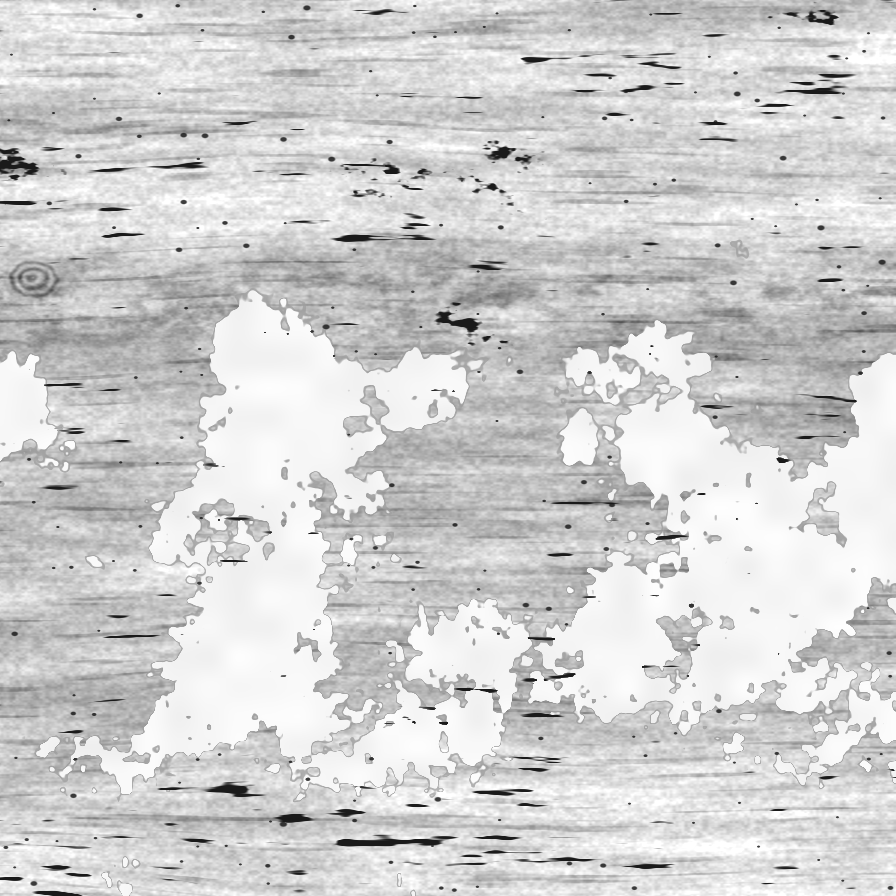
Reproduce this texture procedurally as a three.js fragment shader.

```glsl
// Weathered pale timber with flaking white paint across its lower half.
// Stretched noise makes the grain and cracks; a thresholded noise field
// with a fine lacy component makes the paint and its thin grey rim.
varying vec2 vUv;

const float WOOD_TONE = 0.855;
const float BAND_SHADE = 0.07;       // wood is greyer around the paint
const float CRACK_TONE = 0.10;
const float PAINT_TONE = 0.965;
const float RIM_TONE = 0.61;
const float PAINT_LEVEL = 0.535;     // higher leaves less paint
const float RIM_WIDTH = 0.016;
const float PAINT_SCALE = 7.0;
const float LACE_SCALE = 85.0;
const vec2 GRAIN_SCALE = vec2(4.0, 48.0);
const vec2 CRACK_SCALE = vec2(15.0, 125.0);
const float SPECK_CELLS = 42.0;
const vec2 KNOT_CENTER = vec2(0.037, 0.69);
const vec2 KNOT_SIZE = vec2(0.034, 0.026);
const int SCAR_COUNT = 7;

float hash(vec2 p) {
  vec3 q = fract(vec3(p.xyx) * 0.1031);
  q += dot(q, q.yzx + 33.33);
  return fract((q.x + q.y) * q.z);
}

float noise(vec2 p) {
  vec2 i = floor(p), f = fract(p);
  f = f * f * (3.0 - 2.0 * f);
  float low = mix(hash(i), hash(i + vec2(1.0, 0.0)), f.x);
  float high = mix(hash(i + vec2(0.0, 1.0)), hash(i + 1.0), f.x);
  return mix(low, high, f.y);
}

// Layered noise, normalised to average one half.
float fbm(vec2 p, int octaves, float gain) {
  float sum = 0.0, total = 0.0, amp = 1.0;
  for (int i = 0; i < 6; i++) {
    if (i >= octaves) break;
    sum += amp * noise(p);
    total += amp;
    amp *= gain;
    p = p * 2.0 + vec2(17.3, 9.1);
  }
  return sum / total;
}

// Vertical extent of the painted zone.
float paintBand(float y) {
  return smoothstep(0.04, 0.2, y) * (1.0 - smoothstep(0.57, 0.68, y));
}

float woodTone(vec2 uv, vec2 p, float band) {
  float tone = WOOD_TONE - BAND_SHADE * band;
  tone += 0.28 * (fbm(p * vec2(4.0, 13.0) + 5.0, 4, 0.55) - 0.5);
  tone += 0.38 * (fbm(p * GRAIN_SCALE + 31.0, 4, 0.75) - 0.5);
  tone += 0.22 * (fbm(uv * vec2(150.0, 230.0), 2, 0.7) - 0.5);
  // Grey weather stain above the paint
  float stainZone = exp(-pow((uv.y - 0.66) / 0.07, 2.0));
  float stain = smoothstep(0.4, 0.7, fbm(uv * vec2(16.0, 34.0) + 70.0, 5, 0.7));
  tone -= (0.05 + 0.2 * stain) * stainZone;
  // Hairline grain
  float hair = fbm(p * vec2(9.0, 170.0) + 11.0, 2, 0.5);
  return tone - 0.17 * smoothstep(0.62, 0.85, hair);
}

float cracks(vec2 uv, vec2 p) {
  float patches = noise(p * vec2(3.5, 11.0) + 43.0);
  float bottom = 1.0 - smoothstep(0.08, 0.24, uv.y);
  float level = 0.87 - 0.15 * patches - 0.06 * bottom;
  float field = fbm(p * CRACK_SCALE + 90.0, 3, 0.5);
  return smoothstep(level, level + 0.07, field);
}

float specks(vec2 uv) {
  vec2 cell = floor(uv * SPECK_CELLS);
  vec2 offset = 0.25 + 0.5 * vec2(hash(cell + 3.0), hash(cell + 8.0));
  float radius = mix(0.04, 0.13, pow(hash(cell + 15.0), 3.0));
  float d = length((fract(uv * SPECK_CELLS) - offset) * vec2(0.7, 1.0));
  return step(0.86, hash(cell)) * (1.0 - smoothstep(radius * 0.6, radius + 0.03, d));
}

// Ragged dark scars scattered over the bare upper boards.
float scars(vec2 uv) {
  float ragged = fbm(uv * vec2(55.0, 130.0) + 20.0, 3, 0.6);
  float dark = 0.0;
  for (int i = 0; i < SCAR_COUNT; i++) {
    vec2 seed = vec2(float(i) * 7.0 + 2.0, 51.0);
    vec2 q = uv - vec2(hash(seed), mix(0.64, 0.99, hash(seed + 4.0)));
    q.y += q.x * (hash(seed + 9.0) - 0.3);
    float d = length(q / vec2(0.035, 0.013));
    dark = max(dark, smoothstep(0.0, 0.16, ragged - 0.4 - 0.2 * d));
  }
  return dark;
}

float knotShade(vec2 uv) {
  float r = length((uv - KNOT_CENTER) / KNOT_SIZE);
  r += 0.35 * (fbm(uv * 45.0, 3, 0.5) - 0.5);
  return (1.0 - smoothstep(0.65, 1.05, r)) * (0.15 + 0.13 * sin(r * 20.0));
}

void main() {
  vec2 uv = vUv;
  float band = paintBand(uv.y);
  vec2 p = uv + vec2(0.0, 0.025 * (noise(uv * vec2(3.0, 5.0)) - 0.5));

  // Bare wood and its damage
  float crack = max(cracks(uv, p), max(scars(uv), 0.85 * specks(uv)));
  float tone = woodTone(uv, p, band) - knotShade(uv);
  tone = mix(tone, CRACK_TONE, crack);

  // Paint flakes, lacier toward the bottom
  float lace = mix(0.27, 0.13, smoothstep(0.15, 0.6, uv.y));
  float cover = fbm(uv * PAINT_SCALE + 27.0, 5, 0.55) - 0.3 * (1.0 - band);
  cover += lace * (fbm(uv * LACE_SCALE, 2, 0.5) - 0.5) - 0.05 * crack;
  float edge = cover - PAINT_LEVEL;
  float rim = smoothstep(-RIM_WIDTH - 0.008, -RIM_WIDTH + 0.004, edge);
  float paint = smoothstep(-0.006, 0.006, edge);
  tone = mix(tone, min(tone, RIM_TONE), 0.75 * rim);
  tone = mix(tone, PAINT_TONE + 0.06 * (noise(uv * 30.0) - 0.5), paint);

  gl_FragColor = vec4(vec3(clamp(tone, 0.0, 1.0)), 1.0);
}
```
